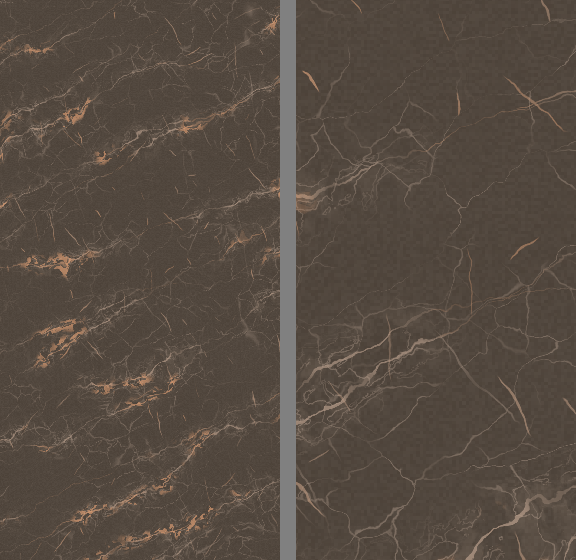
Left: the whole. Right: its middle third, enlarged.
Reproduce this texture procedurally as a WebGL 2 fragment shader.

```glsl
#version 300 es
precision highp float;
uniform vec2 u_resolution;
out vec4 fragColor;

float hash(vec2 p) {
    return fract(sin(dot(p, vec2(127.1, 311.7))) * 43758.5453);
}

vec2 hash2(vec2 p) {
    return vec2(hash(p), hash(p + 41.3));
}

float noise(vec2 p) {
    vec2 i = floor(p), f = fract(p);
    f = f * f * (3.0 - 2.0 * f);
    return mix(mix(hash(i), hash(i + vec2(1, 0)), f.x),
               mix(hash(i + vec2(0, 1)), hash(i + vec2(1, 1)), f.x), f.y);
}

mat2 rotation(float a) {
    return mat2(cos(a), -sin(a), sin(a), cos(a));
}

float fbm(vec2 p) {
    float sum = 0.0, amp = 0.5;
    for (int i = 0; i < 5; i++) {
        sum += amp * noise(p);
        p = rotation(0.6) * p * 2.03 + 7.7;
        amp *= 0.5;
    }
    return sum / 0.97;
}

float stroke(float dist, float halfWidth, float px) {
    return 1.0 - smoothstep(halfWidth - 0.4 * px, halfWidth + 0.6 * px, dist);
}

// Thin line where a smooth field crosses zero
float contour(float field, float halfWidth, float px) {
    float slope = length(vec2(dFdx(field), dFdy(field))) / px;
    return stroke(abs(field) / max(slope, 1.5), halfWidth, px);
}

// Rising veins: x = line coverage, y = soft halo around them
vec2 diagonalVeins(vec2 p, float spacing, float px) {
    vec2 result = vec2(0.0);
    for (int i = 0; i < 18; i++) {
        float id = float(i);
        float slope = 0.5 + 0.3 * (hash(vec2(id, 3.0)) - 0.5);
        float start = -0.65 + spacing * (id + 0.8 * hash(vec2(id, 9.0)));
        float bend = 0.09 * (noise(vec2(p.x * 4.0, id * 5.3)) - 0.5);
        float dist = abs(p.y - start - slope * p.x - bend) * 0.89;
        float strength = smoothstep(0.25, 0.75, noise(vec2(p.x * 5.0 + 3.0, id * 8.7)));
        float halfWidth = 0.0005 + 0.0024 * strength * noise(p * 60.0);
        result.x = max(result.x, stroke(dist, halfWidth, px) * (0.4 + 0.6 * strength));
        result.y = max(result.y, exp(-dist * dist / 0.0011) * strength);
    }
    return result;
}

// Network of cell borders
float crackle(vec2 p, float scale, float px) {
    vec2 g = p * scale, cell = floor(g);
    float nearest = 9.0, second = 9.0;
    for (int y = -1; y <= 1; y++)
    for (int x = -1; x <= 1; x++) {
        vec2 id = cell + vec2(x, y);
        float d = length(id + hash2(id) - g);
        second = min(second, max(nearest, d));
        nearest = min(nearest, d);
    }
    return stroke(0.5 * (second - nearest) / scale, 0.0006, px);
}

// Short tapered splinters, mostly steep
float splinters(vec2 p, float scale, float density, float px) {
    vec2 g = p * scale, cell = floor(g);
    float cover = 0.0;
    for (int y = -1; y <= 1; y++)
    for (int x = -1; x <= 1; x++) {
        vec2 id = cell + vec2(x, y);
        vec2 r = hash2(id + 17.0), s = hash2(id + 71.0);
        float angle = r.x < 0.6 ? mix(1.65, 2.4, r.y) : mix(0.3, 1.3, r.y);
        vec2 rel = rotation(angle) * (g - id - hash2(id));
        float reach = mix(0.15, 0.75, s.x * s.x);
        float taper = 1.0 - min(abs(rel.x) / reach, 1.0);
        float shown = step(hash(id + 5.0), density) * mix(0.35, 1.0, s.y);
        float line = stroke(abs(rel.y) / scale, 0.0004 + 0.0013 * taper * s.y, px);
        cover = max(cover, shown * line * smoothstep(0.0, 0.25, taper));
    }
    return cover;
}

void main() {
    float px = 1.0 / u_resolution.x;
    vec2 p = gl_FragCoord.xy * px;

    // Broad drift plus fine jaggedness
    vec2 drift = vec2(fbm(p * 5.0), fbm(p * 5.0 + 31.0)) - 0.5;
    vec2 jag = vec2(fbm(p * 28.0 + 9.0), fbm(p * 28.0 + 57.0)) - 0.5;
    vec2 q = p + 0.1 * drift + 0.03 * jag;
    vec2 stretched = rotation(0.5) * q * vec2(1.0, 1.8);
    vec2 splinterPos = p + 0.04 * drift + 0.014 * jag;

    // Vein layers, broken along their length
    vec2 veins = diagonalVeins(q, 0.155, px);
    float halo = veins.y;
    float patches = smoothstep(0.38, 0.62, fbm(p * 4.5 + 13.0));
    float breaks = smoothstep(0.25, 0.6, noise(p * 24.0 + 5.0));
    float web = crackle(stretched, 6.5, px) * (0.3 + 0.7 * patches) * (0.2 + 0.8 * breaks);
    float fineWeb = crackle(q + 5.1, 14.0, px) * patches * smoothstep(0.4, 0.7, noise(p * 17.0));
    float lace = contour(fbm(stretched * 12.0) - 0.5, 0.0006, px) * halo;
    float fineLace = contour(fbm(stretched * 22.0 + 4.0) - 0.52, 0.0005, px) * halo * breaks;
    float chips = splinters(splinterPos, 11.0, 0.5, px);
    float longChips = splinters(splinterPos + 3.7, 4.5, 0.7, px) * (0.3 + 0.7 * breaks);

    // Small copper deposits
    float copperZone = smoothstep(0.46, 0.66, fbm(p * 7.0 + 83.0));
    float deposit = smoothstep(0.55, 0.62, fbm(stretched * 48.0 + 2.0));
    deposit *= smoothstep(0.35, 0.8, halo) * copperZone;

    // Stone ground with mottling and grain
    float grain = hash(floor(p * 256.0)) - 0.5;
    vec3 color = vec3(0.316, 0.276, 0.240);
    color += 0.014 * (fbm(p * 9.0) - 0.5) + 0.03 * grain;
    color += vec3(0.06, 0.053, 0.047) * halo * smoothstep(0.45, 0.65, fbm(q * 60.0));

    // Blend veins over the ground
    vec3 greyVein = vec3(0.66, 0.58, 0.52);
    vec3 copper = vec3(0.84, 0.60, 0.44);
    vec3 veinTint = mix(greyVein, copper, 0.1 + 0.75 * copperZone);
    color = mix(color, greyVein, 0.5 * max(web, 0.8 * fineWeb));
    color = mix(color, greyVein, 0.6 * max(lace, fineLace));
    color = mix(color, veinTint, 0.8 * veins.x * (0.45 + 0.55 * breaks));
    color = mix(color, greyVein, 0.45 * longChips);
    color = mix(color, mix(veinTint, copper, 0.25), 0.75 * chips);
    color = mix(color, copper, 0.7 * deposit);
    fragColor = vec4(color, 1.0);
}
```
